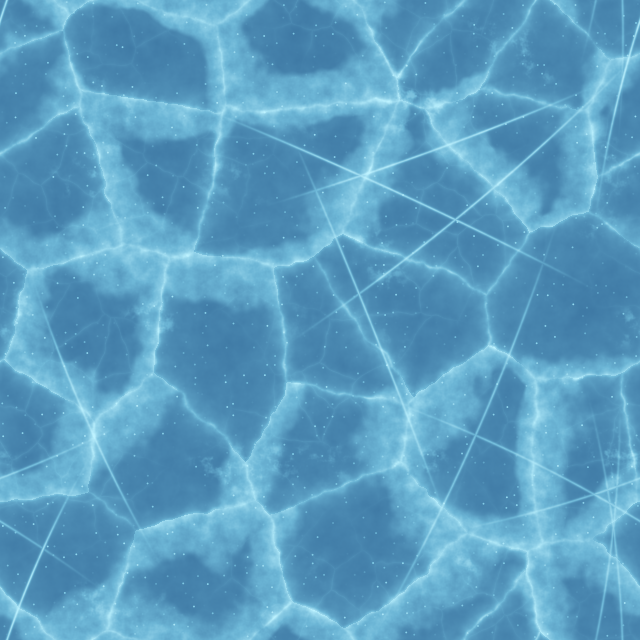
Write a three.js fragment shader that draws this texture.

```glsl
// Cracked blue ice: warped Voronoi fractures with glowing rims and slanted shelves,
// over faint hairline cracks, crossed by long curved scratches and frost specks.
// Every layer wraps on whole-number grids, so the square tiles.

#define CELLS 5.0
#define HAIR_CELLS 14.0
#define SPECK_CELLS 64.0
#define SCRATCHES 11
#define WARP 0.02
#define SHELF_WIDTH 0.085
#define SHELF_SHARE 0.36
#define RIM_GLOW 0.40
#define GRAIN 0.13
#define DEEP vec3(0.245, 0.475, 0.645)
#define MID vec3(0.425, 0.715, 0.84)
#define PALE vec3(0.74, 0.95, 1.0)

varying vec2 vUv;

vec2 hash2(vec2 p) {
  vec3 q = fract(p.xyx * vec3(0.1031, 0.1030, 0.0973));
  q += dot(q, q.yzx + 33.33);
  return fract((q.xx + q.yz) * q.zy);
}

// Gradient noise with n lattice cells across the tile
float corner(vec2 cell, vec2 f, float n, float seed) {
  return dot(hash2(mod(cell, n) + seed) * 2.0 - 1.0, f);
}

float noise(vec2 uv, float n, float seed) {
  vec2 i = floor(uv * n), f = uv * n - i;
  vec2 u = f * f * f * (f * (f * 6.0 - 15.0) + 10.0);
  vec2 e = vec2(1.0, 0.0);
  return mix(
    mix(corner(i, f, n, seed), corner(i + e, f - e, n, seed), u.x),
    mix(corner(i + e.yx, f - e.yx, n, seed), corner(i + 1.0, f - 1.0, n, seed), u.x), u.y);
}

float fbm(vec2 uv, float n, float seed) {
  float sum = 0.0, amp = 1.0;
  for (int k = 0; k < 4; k++) {
    sum += amp * noise(uv, n, seed);
    n *= 2.0;
    amp *= 0.55;
  }
  return sum;
}

// x: distance to the nearest fracture, y: brightness of one-sided shelves
vec2 fractures(vec2 uv, float n, float seed, float wobble) {
  vec2 p = uv * n, base = floor(p), home = base, toHome = vec2(9.0);
  for (int y = -1; y <= 1; y++) for (int x = -1; x <= 1; x++) {
    vec2 id = base + vec2(x, y);
    vec2 r = id + 0.03 + 0.94 * hash2(mod(id, n) + seed) - p;
    if (dot(r, r) < dot(toHome, toHome)) { toHome = r; home = id; }
  }
  float edge = 9.0, shelf = 0.0;
  for (int y = -2; y <= 2; y++) for (int x = -2; x <= 2; x++) {
    if (x == 0 && y == 0) continue;
    vec2 id = home + vec2(x, y);
    vec2 r = id + 0.03 + 0.94 * hash2(mod(id, n) + seed) - p;
    float d = dot(0.5 * (toHome + r), normalize(r - toHome)) / n;
    edge = min(edge, d);
    vec2 pick = hash2(mod(home, n) * 7.0 + mod(id, n) * 31.0 + seed);
    float width = SHELF_WIDTH * (0.35 + 0.65 * pick.y) * max(0.2, 1.0 + wobble);
    float lit = (1.0 - smoothstep(width * 0.6, width, d)) * (0.44 - 0.2 * d / width);
    shelf = max(shelf, lit * step(pick.x, SHELF_SHARE));
  }
  return vec2(max(edge, 0.0), shelf);
}

// Long thin arcs that fade toward both ends
float scratches(vec2 uv) {
  float sum = 0.0;
  for (int k = 0; k < SCRATCHES; k++) {
    vec2 place = hash2(vec2(float(k) * 3.0 + 5.0, 41.0));
    vec2 form = hash2(vec2(float(k) * 5.0 + 2.0, 87.0));
    vec2 q = fract(uv - place + 0.5) - 0.5;
    float angle = form.x * 3.1416;
    float along = dot(q, vec2(cos(angle), sin(angle)));
    float across = dot(q, vec2(-sin(angle), cos(angle)));
    float reach = 0.2 + 0.24 * form.y;
    across = abs(across - (place.x - 0.5) * 0.6 * along * along);
    float fade = 1.0 - smoothstep(reach * 0.3, reach, abs(along));
    float stroke = 0.7 * exp(-pow(across / 0.002, 2.0)) + 0.13 * exp(-across / 0.007);
    sum = max(sum, stroke * fade * (0.5 + 0.5 * place.y));
  }
  return sum;
}

float specks(vec2 uv) {
  vec2 p = uv * SPECK_CELLS, id = mod(floor(p), SPECK_CELLS);
  vec2 chance = hash2(id + 211.0);
  float d = length(fract(p) - 0.2 - 0.6 * hash2(id + 149.0)) / SPECK_CELLS;
  return (1.0 - smoothstep(0.0004, 0.0024, d)) * step(chance.x, 0.4) * chance.y * chance.y;
}

// Lays a light over another without burning out
float screen(float a, float b) { return a + (1.0 - a) * b; }

void main() {
  vec2 bend = vec2(fbm(vUv, 6.0, 11.0), fbm(vUv, 6.0, 71.0));
  vec2 ripple = vec2(noise(vUv, 64.0, 23.0), noise(vUv, 64.0, 97.0));
  vec2 uv = vUv + WARP * bend + 0.004 * ripple;
  float cloud = fbm(vUv, 8.0, 131.0);
  float grain = fbm(vUv, 36.0, 173.0);

  // Main fractures: wide glow, bright rim and a broken white core
  vec2 crack = fractures(uv, CELLS, 19.0, 0.9 * cloud);
  float strength = clamp(0.8 + 0.8 * noise(vUv, 7.0, 57.0), 0.35, 1.0);
  float v = 0.06 + 0.07 * cloud;
  v = screen(v, crack.y * (1.0 + 0.4 * grain));
  v = screen(v, 0.19 * exp(-crack.x / 0.026));
  v = screen(v, RIM_GLOW * strength * exp(-crack.x / 0.007) * (1.0 + 0.5 * grain));
  v = screen(v, 0.38 * strength * exp(-pow(crack.x / 0.0026, 2.0)) * (0.75 + grain));

  // Hairline cracks inside the plates
  float hair = fractures(uv + 0.006 * bend.yx, HAIR_CELLS, 53.0, 0.0).x;
  v = screen(v, 0.13 * exp(-hair / 0.0028) * smoothstep(-0.3, 0.3, noise(vUv, 5.0, 37.0)));

  // Surface wear: frost patches, scratches, specks and grain
  float frost = smoothstep(0.1, 0.5, noise(vUv, 9.0, 191.0)) * smoothstep(0.0, 0.6, grain);
  v = screen(v, 0.4 * frost);
  v = screen(v, scratches(vUv));
  v = screen(v, 0.75 * specks(vUv));
  v = clamp(v + GRAIN * grain * (0.4 + v), 0.0, 1.0);

  vec3 ice = v < 0.5 ? mix(DEEP, MID, v * 2.0) : mix(MID, PALE, v * 2.0 - 1.0);
  gl_FragColor = vec4(ice, 1.0);
}
```
